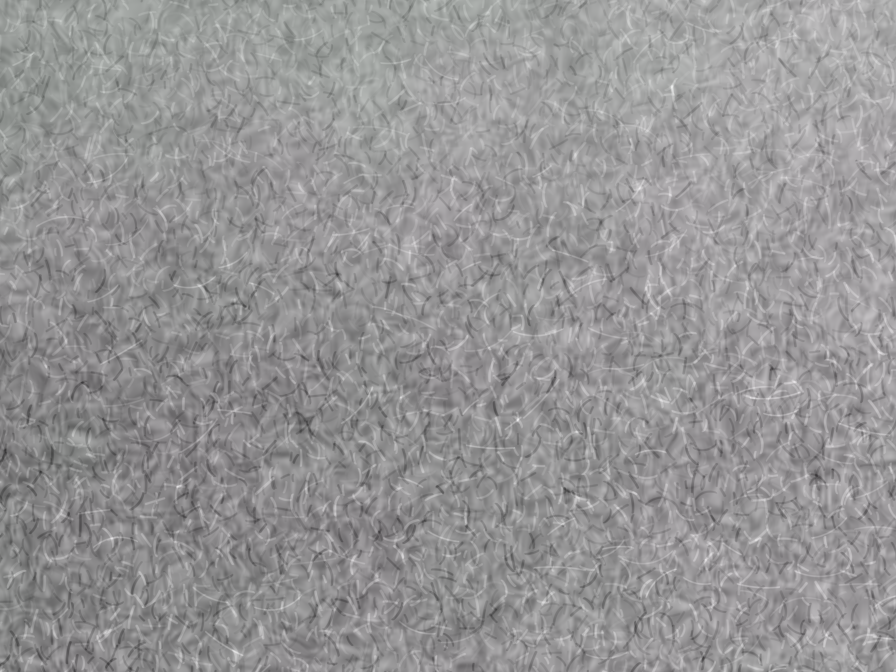
A WebGL 1 fragment shader for this texture:

```glsl
precision highp float;
// Pale grey matted turf: short tangled blades, stray straws and soft uneven light.
uniform vec2 u_resolution;

const float EDGE = 0.0024;

float hash(vec2 p) {
  vec3 q = fract(vec3(p.xyx) * vec3(0.1031, 0.1030, 0.0973));
  q += dot(q, q.yzx + 33.33);
  return fract((q.x + q.y) * q.z);
}

float noise(vec2 p) {
  vec2 cell = floor(p);
  vec2 f = fract(p);
  f = f * f * (3.0 - 2.0 * f);
  float low = mix(hash(cell), hash(cell + vec2(1.0, 0.0)), f.x);
  float high = mix(hash(cell + vec2(0.0, 1.0)), hash(cell + 1.0), f.x);
  return mix(low, high, f.y);
}

vec2 rotate(vec2 p, float angle) {
  float c = cos(angle);
  float s = sin(angle);
  return vec2(c * p.x - s * p.y, s * p.x + c * p.y);
}

// Sum of curved strokes, one per cell; each tone lies between the two limits.
float fibres(vec2 p, float cells, float lean, float spread, float halfWidth,
             float density, vec2 tones, float seed) {
  vec2 grid = p * cells;
  vec2 home = floor(grid);
  float edge = EDGE * cells;
  float total = 0.0;
  for (int j = -1; j <= 1; j++) {
    for (int i = -1; i <= 1; i++) {
      vec2 cell = home + vec2(float(i), float(j));
      vec2 key = cell + seed;
      vec2 center = cell + vec2(hash(key), hash(key + 71.3));
      float angle = lean + spread * (hash(key + 137.9) - 0.5);
      vec2 q = rotate(grid - center, angle);
      q.x += (hash(key + 211.7) - 0.5) * q.y * q.y;
      float halfLength = mix(0.25, 0.75, hash(key + 307.1));
      float d = length(vec2(q.x, max(abs(q.y) - halfLength, 0.0)));
      float mask = 1.0 - smoothstep(0.0, edge, d - halfWidth * cells + 0.5 * edge);
      float present = step(hash(key + 401.3), density);
      total += mask * present * mix(tones.x, tones.y, hash(key + 503.9));
    }
  }
  return total;
}

// Fine upright grain, bent by a slower noise.
float grain(vec2 p) {
  vec2 bend = vec2(noise(p * 28.0), noise(p * 28.0 + 57.0)) - 0.5;
  vec2 q = p + bend * 0.025;
  float upright = noise(q * vec2(150.0, 72.0)) - 0.5;
  float flat_ = noise(q * vec2(65.0, 130.0) + 91.0) - 0.5;
  return upright * 0.6 + flat_ * 0.4;
}

// Broad light, brightest at the upper right and dim at the left.
float broadLight(vec2 uv, vec2 p) {
  float light = 0.53 + 0.07 * uv.x + 0.07 * smoothstep(0.3, 1.0, uv.y);
  vec2 hollow = (uv - vec2(0.1, 0.36)) * vec2(3.0, 4.0);
  light -= 0.03 * exp(-dot(hollow, hollow));
  light += 0.03 * (noise(p * 7.0 + 13.0) - 0.5);
  light += 0.05 * (noise(p * vec2(20.0, 26.0) + 29.0) - 0.5);
  return light;
}

vec3 faintTint(vec2 uv, vec2 p) {
  vec3 green = vec3(-0.007, 0.008, -0.003);
  vec3 mauve = vec3(0.005, -0.005, 0.004);
  float greenness = smoothstep(0.65, 1.05, uv.y) * (1.0 - 0.6 * uv.x);
  greenness += 0.35 * (1.0 - uv.x) + 0.6 * (noise(p * 9.0 + 43.0) - 0.5);
  return mix(mauve, green, clamp(greenness, 0.0, 1.0));
}

void main() {
  vec2 uv = gl_FragCoord.xy / u_resolution;
  vec2 p = gl_FragCoord.xy / u_resolution.y;

  // Tangled blades, mostly upright, both lit and shaded.
  float blades = fibres(p, 42.0, 0.1, 1.7, 0.0019, 0.9, vec2(-0.13, 0.12), 11.0);
  blades += fibres(p + 0.37, 58.0, -0.2, 1.3, 0.0016, 0.9, vec2(-0.11, 0.11), 23.0);
  blades += fibres(p + 0.71, 46.0, 1.35, 1.6, 0.0016, 0.7, vec2(-0.10, 0.11), 37.0);

  // Sparse long pale straws lying nearly flat.
  float straws = fibres(p + 0.19, 19.0, 1.4, 1.5, 0.0012, 0.3, vec2(0.03, 0.13), 53.0);

  float contrast = mix(1.1, 0.72, smoothstep(0.3, 1.0, uv.y));
  float relief = blades + straws + 0.26 * grain(p);
  float tone = broadLight(uv, p) + contrast * relief;
  vec3 color = vec3(tone) + faintTint(uv, p);
  gl_FragColor = vec4(clamp(color, 0.0, 1.0), 1.0);
}
```
